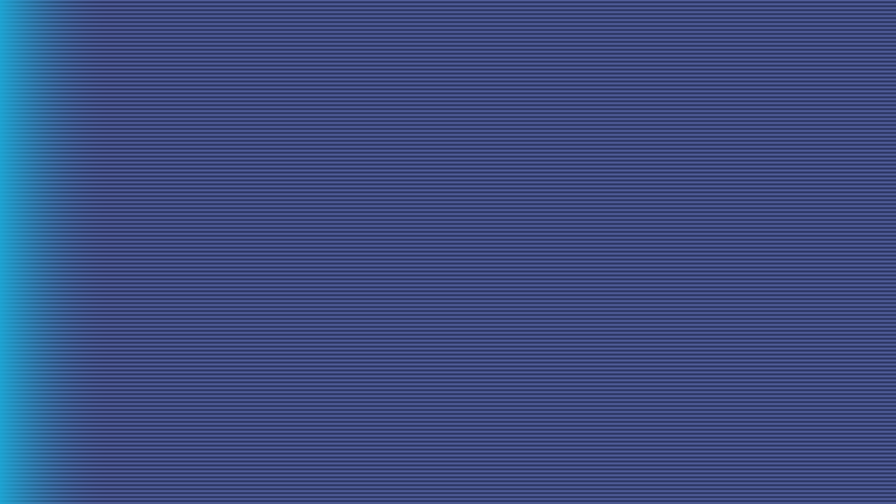
A Shadertoy shader for this pattern:

```glsl
// Fine horizontal scanlines in indigo, with a cyan glow along the left edge.
// A sine wave across the height blends two line colours; a curved horizontal
// falloff then lays the glow over them.

const vec3 LINE_DARK  = vec3(0.164, 0.203, 0.375);
const vec3 LINE_LIGHT = vec3(0.316, 0.367, 0.605);
const vec3 GLOW_CYAN  = vec3(0.10, 0.68, 0.86);

const float LINE_FREQUENCY = 800.0; // radians over the canvas height
const float GLOW_WIDTH     = 0.125; // share of the canvas width
const float GLOW_STRENGTH  = 0.9;   // below 1 so the lines show through

// Soft stripe profile from 0 to 1
float scanline(float y, float frequency) {
    return 0.5 + 0.5 * sin(y * frequency);
}

// Full strength at the left edge, easing to zero at the given width
float edgeGlow(float x, float width) {
    float nearness = clamp(1.0 - x / width, 0.0, 1.0);
    return nearness * nearness;
}

void mainImage(out vec4 fragColor, in vec2 fragCoord) {
    vec2 uv = fragCoord / iResolution.xy;

    // Striped background
    float stripe = scanline(uv.y, LINE_FREQUENCY);
    vec3 color = mix(LINE_DARK, LINE_LIGHT, stripe);

    // Cyan light from the left
    float glow = GLOW_STRENGTH * edgeGlow(uv.x, GLOW_WIDTH);
    color = mix(color, GLOW_CYAN, glow);

    fragColor = vec4(color, 1.0);
}
```
